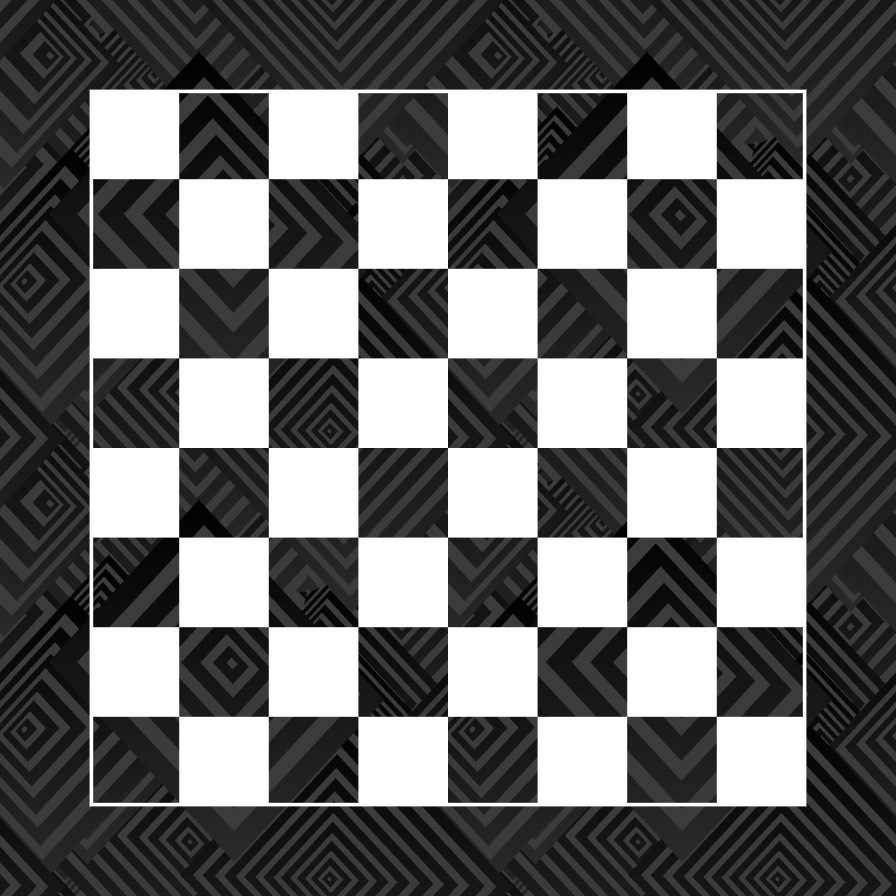
This pattern is drawn by a WebGL 1 fragment shader. Its source:

```glsl
precision highp float;

uniform vec2 u_resolution;

#define CELLS 8.0           // checkers along one side of the board
#define MARGIN 0.1          // border around the board
#define FRAME 0.004         // white line just inside the board edge
#define TILE_REPEATS 2.0    // repeats of the diamond field per side
#define TILE_SEEDS 4.0      // diamonds along one side of a repeat
#define REACH vec2(0.07, 0.24)  // shortest and longest diamond extent
#define RINGS vec2(5.0, 11.0)   // fewest and most rings in a diamond
#define RING_GROWTH 0.72    // below 1 the rings widen outwards
#define RING_FILL 0.43      // light share of each ring
#define STEEPNESS 1.08      // slope of the diamond sides
#define STRIPE_GREY 0.23
#define SHADE_MAX 0.165     // dark grey at the foot of a diamond

vec4 hash4(vec2 id, float salt) {
  vec4 q = fract(vec4(id.xyx, salt) * vec4(0.1031, 0.1030, 0.0973, 0.1099) + salt * 0.137);
  q += dot(q, q.wzxy + 33.33);
  return fract((q.xxyz + q.yzzw) * q.zywx);
}

// Grey level of one diamond: flat light rings over a vertical fade
float diamondGrey(vec2 offset, vec4 extent, float t, float ringCount) {
  float height = dot(extent, vec4(0.5));
  float foot = 0.5 * (extent.y + extent.w);
  float rise = clamp((offset.y + foot) / height, 0.0, 1.0);
  float shade = SHADE_MAX * (1.0 - rise);
  float ring = fract(ringCount * pow(t, RING_GROWTH));
  return ring < RING_FILL ? STRIPE_GREY : shade;
}

// Overlapping off-centre diamonds; the highest priority one is on top
float diamondField(vec2 p) {
  float seeds = TILE_REPEATS * TILE_SEEDS;
  vec2 home = floor(p * seeds);
  float best = -1000.0;
  float ringCount = 1.0;
  float bestT = 0.0;
  vec2 bestOffset = vec2(0.0);
  vec4 bestExtent = vec4(1.0);

  for (int j = -2; j <= 2; j++) {
    for (int i = -2; i <= 2; i++) {
      vec2 cell = home + vec2(float(i), float(j));
      vec2 id = mod(cell, TILE_SEEDS);
      vec4 trait = hash4(id, 3.0);
      vec4 extent = mix(vec4(REACH.x), vec4(REACH.y), hash4(id, 7.0));
      vec2 offset = p - (cell + trait.xy) / seeds;

      // Distance along the two diagonals, scaled by the extent of each side
      float u = offset.x * STEEPNESS + offset.y;
      float v = offset.y - offset.x * STEEPNESS;
      vec4 sides = vec4(u, -u, v, -v) / extent;
      float t = max(max(sides.x, sides.y), max(sides.z, sides.w));

      // Gaps are filled by the nearest diamond
      float score = t < 1.0 ? trait.z : -t;
      if (score > best) {
        best = score;
        bestT = t;
        bestOffset = offset;
        bestExtent = extent;
        ringCount = floor(mix(RINGS.x, RINGS.y + 1.0, trait.w));
      }
    }
  }
  return diamondGrey(bestOffset, bestExtent, bestT, ringCount);
}

// White coverage of the checkers and their frame
float boardMask(vec2 p, float pixel) {
  float cellSize = (1.0 - 2.0 * MARGIN) / CELLS;
  vec2 c = (p - MARGIN) / cellSize;
  vec2 edge = (0.25 - abs(fract(c * 0.5 + 0.25) - 0.5)) * 2.0 * cellSize;
  vec2 side = clamp(edge / pixel, -0.5, 0.5);
  float checker = 0.5 - 2.0 * side.x * side.y;

  vec2 fromCentre = abs(p - 0.5);
  float outside = max(fromCentre.x, fromCentre.y) - (0.5 - MARGIN);
  float inBoard = clamp(0.5 - outside / pixel, 0.0, 1.0);
  float inFrame = clamp(0.5 + (outside + FRAME) / pixel, 0.0, 1.0);
  return inBoard * max(checker, inFrame);
}

void main() {
  float pixel = 1.0 / min(u_resolution.x, u_resolution.y);
  vec2 p = (gl_FragCoord.xy - 0.5 * u_resolution) * pixel + 0.5;
  float white = boardMask(p, pixel);
  float grey = 0.0;

  // Nine samples per pixel smooth the diamond edges
  if (white < 1.0) {
    for (int j = -1; j <= 1; j++) {
      for (int i = -1; i <= 1; i++) {
        vec2 shift = vec2(float(i), float(j)) * pixel / 3.0;
        grey += diamondField(p + shift) / 9.0;
      }
    }
  }
  gl_FragColor = vec4(vec3(mix(grey, 1.0, white)), 1.0);
}
```
